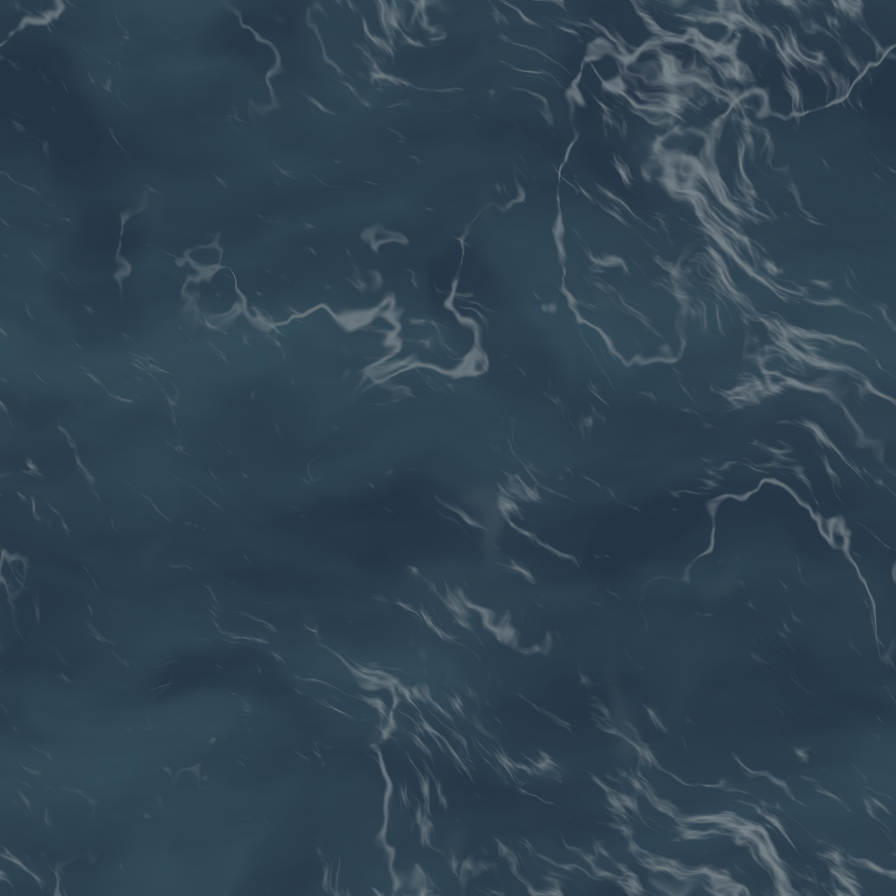
A Shadertoy shader for this texture:

```glsl
#define WATER_MID vec3(0.172, 0.252, 0.310)
#define WATER_SWING vec3(0.015, 0.023, 0.020)
#define FOAM_COLOR vec3(0.46, 0.505, 0.53)
#define CREST_CENTER vec2(0.77, 0.88)
#define CREST_SIZE vec2(0.27, 0.24)
#define WARP 0.07
#define VEIN_WIDTH 0.03
#define LACE_CELLS vec2(14.0, 9.0)

float hash(vec2 p) {
    return fract(sin(dot(p, vec2(127.1, 311.7))) * 43758.5453);
}

// Slope of one lattice corner, wrapped to the tile
float corner(vec2 cell, vec2 offset, vec2 cells, float seed) {
    vec2 wrapped = floor(mod(cell + 0.5, cells));
    float angle = 6.2832 * hash(wrapped + seed * 17.3);
    return dot(vec2(cos(angle), sin(angle)), offset);
}

// Gradient noise that repeats over the unit square
float noise(vec2 uv, vec2 cells, float seed) {
    vec2 p = uv * cells;
    vec2 i = floor(p);
    vec2 f = p - i;
    vec2 s = f * f * f * (f * (f * 6.0 - 15.0) + 10.0);
    vec2 e = vec2(1.0, 0.0);
    float low = mix(corner(i, f, cells, seed),
                    corner(i + e, f - e, cells, seed), s.x);
    float high = mix(corner(i + e.yx, f - e.yx, cells, seed),
                     corner(i + 1.0, f - 1.0, cells, seed), s.x);
    return mix(low, high, s.y);
}

float fbm(vec2 uv, vec2 cells, float seed) {
    float sum = 0.0;
    float amp = 1.0;
    for (int k = 0; k < 5; k++) {
        sum += amp * noise(uv, cells, seed + float(k));
        uv += vec2(0.37, 0.61);
        cells *= 2.0;
        amp *= 0.5;
    }
    return sum;
}

// Ridged strands that form the foam net
float lace(vec2 uv) {
    float sum = 0.0;
    float amp = 0.4;
    vec2 cells = LACE_CELLS;
    for (int k = 0; k < 4; k++) {
        float ridge = abs(noise(uv, cells, 40.0 + float(k)));
        sum += amp * (1.0 - min(1.0, 3.0 * ridge));
        uv += vec2(0.23, 0.41);
        cells *= 2.0;
        amp -= 0.1;
    }
    return sum;
}

void mainImage(out vec4 fragColor, in vec2 fragCoord) {
    vec2 uv = fragCoord / iResolution.xy;
    vec2 bend = vec2(fbm(uv, vec2(3.0), 1.0), fbm(uv, vec2(3.0), 9.0));
    vec2 flow = uv + WARP * bend;

    // Water: broad swell, level streaks and sunken shadows
    float swell = fbm(flow, vec2(2.0, 4.0), 15.0);
    float streaks = fbm(flow, vec2(5.0, 14.0), 21.0);
    float shadow = smoothstep(0.22, 0.42, noise(flow, vec2(5.0, 6.0), 27.0));
    float tone = 2.4 * swell + 1.3 * streaks - 1.3 * shadow;

    // Foam cover: one wide crest plus scattered drifts
    vec2 d = (fract(flow - CREST_CENTER + 0.5) - 0.5) / CREST_SIZE;
    float crest = exp(-dot(d, d));
    float drift = fbm(flow, vec2(3.0), 33.0);
    float cover = clamp(0.75 * crest + 0.9 * drift, 0.0, 1.0);

    // Lace leans along the falling diagonal
    vec2 lean = vec2(flow.x + flow.y, flow.y);
    float strands = lace(lean + 0.012 * bend.yx);
    float net = smoothstep(0.75, 1.28, strands + 0.5 * cover);

    // Long broken veins, thicker near the crest
    float path = abs(fbm(flow, vec2(4.0, 3.0), 51.0));
    float vein = 1.0 - smoothstep(0.0, VEIN_WIDTH * (1.0 + 2.0 * cover), path);
    float gate = smoothstep(-0.05, 0.25, noise(uv, vec2(4.0), 60.0) + 0.2 * crest);
    vein *= gate * smoothstep(0.1, 0.75, strands + 0.15);

    // Soft pale puffs under the surface
    float puff = smoothstep(0.36, 0.75, noise(flow, vec2(14.0, 8.0), 66.0));
    float haze = 0.07 * cover + 0.3 * puff;

    float foam = 1.0 - (1.0 - net) * (1.0 - 0.8 * vein) * (1.0 - haze);
    vec3 water = WATER_MID + WATER_SWING * clamp(tone, -2.0, 2.0);
    fragColor = vec4(mix(water, FOAM_COLOR, foam), 1.0);
}
```
